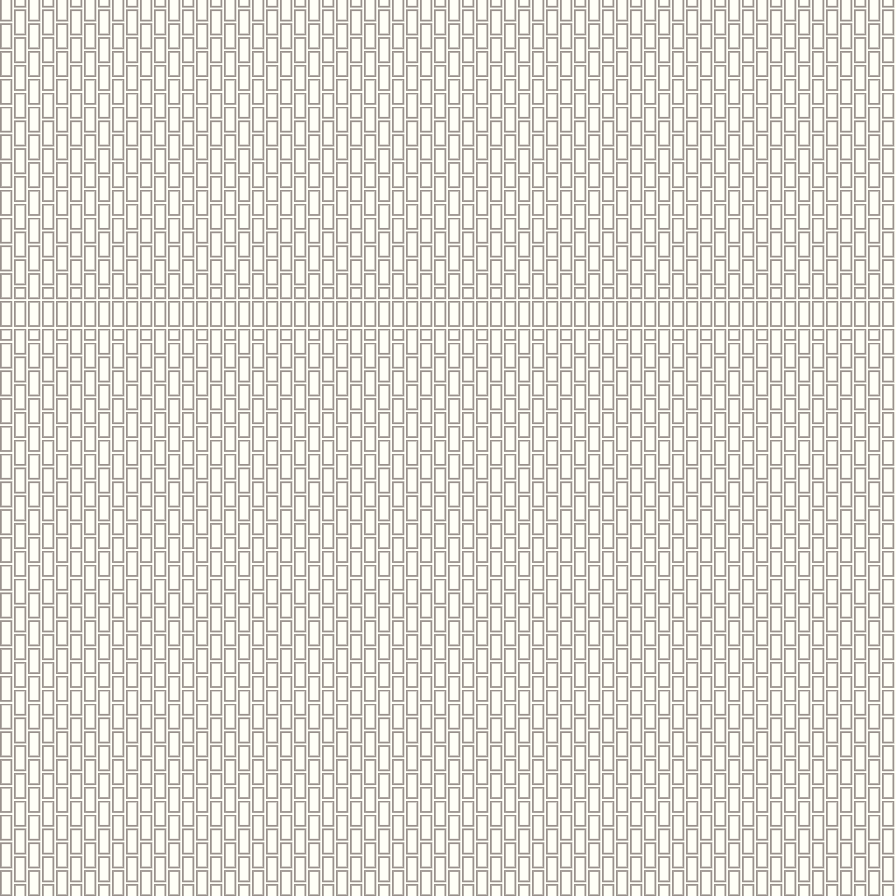
A WebGL 1 fragment shader for this pattern:

```glsl
precision highp float;
// Staggered columns of thin outlined upright bricks, with one short brick per column.

uniform vec2 u_resolution;

const float COLUMNS = 64.0;          // columns across the canvas
const float PITCH = 0.03099;         // height of one brick with its gap
const float SHORT_PITCH = 0.5 * PITCH;
const float GAP = 0.00195;           // space between neighbouring outlines
const float LINE_WIDTH = 0.00195;
const float SEAM_EVEN = 0.3668;      // depth of the short brick, even columns
const float SEAM_ODD = SEAM_EVEN - 1.5 * PITCH;
const vec3 PAPER = vec3(1.0, 1.0, 0.97);
const vec3 INK = vec3(0.60, 0.57, 0.55);

// Signed distance to a box centred on the origin.
float boxDistance(vec2 p, vec2 halfSize) {
  vec2 d = abs(p) - halfSize;
  return length(max(d, 0.0)) + min(max(d.x, d.y), 0.0);
}

// Offset inside the brick (x) and its pitch (y), for a depth below the seam.
vec2 stackBrick(float depth) {
  if (depth < 0.0) return vec2(mod(depth, PITCH), PITCH);
  if (depth < SHORT_PITCH) return vec2(depth, SHORT_PITCH);
  return vec2(mod(depth - SHORT_PITCH, PITCH), PITCH);
}

void main() {
  vec2 uv = gl_FragCoord.xy / u_resolution;
  float pixel = 1.0 / min(u_resolution.x, u_resolution.y);

  // Column and brick cell
  float column = floor(uv.x * COLUMNS);
  float seam = mix(SEAM_EVEN, SEAM_ODD, mod(column, 2.0));
  vec2 brick = stackBrick(1.0 - uv.y - seam);
  vec2 local = vec2(uv.x - column / COLUMNS, brick.x);

  // Outline kept inside the brick edge
  vec2 halfSize = 0.5 * (vec2(1.0 / COLUMNS, brick.y) - GAP);
  float edge = boxDistance(local - halfSize, halfSize);
  float outer = clamp(0.5 - edge / pixel, 0.0, 1.0);
  float inner = clamp(0.5 - (edge + LINE_WIDTH) / pixel, 0.0, 1.0);

  gl_FragColor = vec4(mix(PAPER, INK, outer - inner), 1.0);
}
```
